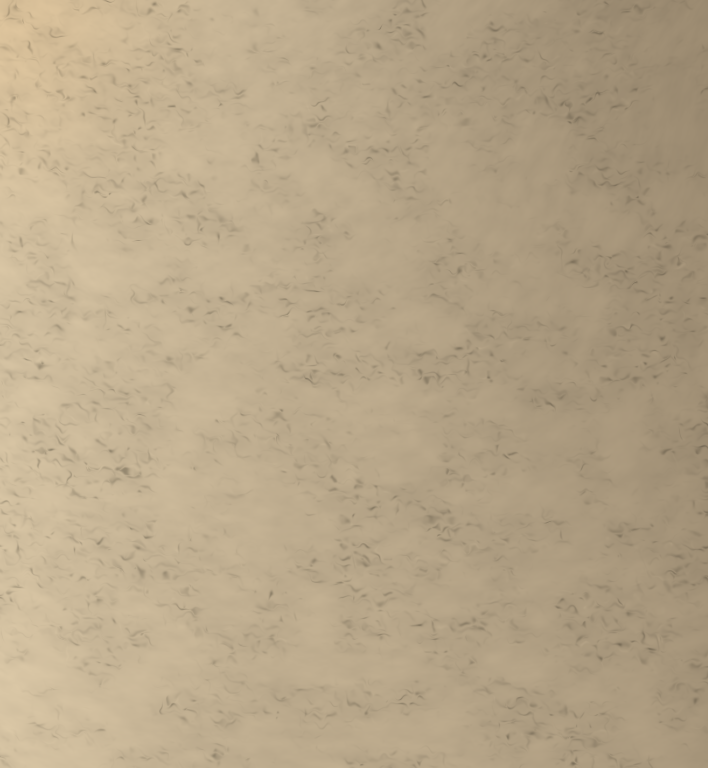
Write a WebGL 1 fragment shader that draws this texture.

```glsl
precision highp float;
// Warm beige plaster, lit from the left, strewn with short soft dark flecks.
// Flecks are bent strokes in jittered grid cells; noise clusters them, ripples
// their outlines and lays a smudged haze and a streaky mottle on the ground.

uniform vec2 u_resolution;

float hash(vec2 p) {
  return fract(sin(dot(p, vec2(12.9898, 78.233))) * 43758.5453);
}

float valueNoise(vec2 p) {
  vec2 cell = floor(p);
  vec2 f = fract(p);
  f = f * f * (3.0 - 2.0 * f);
  float low = mix(hash(cell), hash(cell + vec2(1.0, 0.0)), f.x);
  float high = mix(hash(cell + vec2(0.0, 1.0)), hash(cell + 1.0), f.x);
  return mix(low, high, f.y);
}

float fbm(vec2 p) {
  float sum = 0.0;
  float weight = 0.5;
  for (int i = 0; i < 3; i++) {
    sum += weight * valueNoise(p);
    p = p * 2.03 + 17.3;
    weight *= 0.5;
  }
  return sum / 0.875;
}

vec2 rotate(vec2 p, float angle) {
  float c = cos(angle);
  float s = sin(angle);
  return vec2(c * p.x + s * p.y, c * p.y - s * p.x);
}

// Soft stroke along x, bent into a parabola and fading towards its ends
float stroke(vec2 p, float halfLength, float width, float bend) {
  float along = p.x / halfLength;
  float across = (p.y - bend * halfLength * (along * along - 0.4)) / width;
  return exp(-across * across - along * along * 1.3);
}

// Main direction of the flecks: rising at the upper right, falling at the left
float grainAngle(vec2 p) {
  return mix(-0.28, 0.02, p.x) + 0.38 * p.x * smoothstep(0.2, 1.0, p.y);
}

// Where flecks gather, from 0 in bare ground to 1 in dense clumps
float clumping(vec2 p, float seed) {
  return smoothstep(0.3, 0.7, fbm(p * vec2(17.0, 23.0) + seed));
}

// Combined ink of the flecks near p, for one scattered layer
float fleckLayer(vec2 p, float cellSize, float lengthScale, float seed) {
  vec2 home = floor(p / cellSize);
  float ink = 0.0;
  for (int y = -1; y <= 1; y++) {
    for (int x = -1; x <= 1; x++) {
      vec2 cell = home + vec2(float(x), float(y));
      vec2 key = cell + seed;
      vec2 jitter = vec2(hash(key + 3.1), hash(key + 7.7));
      vec2 center = (cell + jitter) * cellSize;
      float turn = hash(key + 11.3) + hash(key + 13.9) - 1.0;
      float steep = step(0.86, hash(key + 17.2)) * 1.1;
      float angle = grainAngle(center) + turn * 0.6 - steep;
      float halfLength = lengthScale * mix(0.35, 1.0, hash(key + 23.5));
      float width = mix(0.0014, 0.0030, hash(key + 29.8));
      float bend = (hash(key + 31.4) - 0.5) * 0.7;
      float strength = hash(key + 37.6);
      strength = 0.12 + 0.88 * strength * strength;
      strength *= clumping(center, 5.0);
      vec2 local = rotate(p - center, angle);
      ink = max(ink, strength * stroke(local, halfLength, width, bend));
    }
  }
  return ink;
}

// Light falling off from left to right, deepest in the upper right corner
vec3 litGround(vec2 uv) {
  float light = 1.0 - uv.x;
  light += 0.24 * (0.5 - uv.y) * smoothstep(0.3, 1.0, uv.x);
  light += 0.07 * sin(uv.x * 6.2832) * (uv.y - 0.5);
  vec3 shade = vec3(0.622, 0.556, 0.454);
  vec3 glow = vec3(0.826, 0.754, 0.628);
  vec3 color = mix(shade, glow, light);
  vec2 fromCorner = uv - vec2(0.0, 1.0);
  float corner = exp(-22.0 * dot(fromCorner, fromCorner));
  return color + corner * vec3(0.03, 0.004, -0.024);
}

void main() {
  vec2 uv = gl_FragCoord.xy / u_resolution;
  vec2 p = gl_FragCoord.xy / u_resolution.y;

  // Ripple that makes the strokes irregular
  vec2 ripple = vec2(valueNoise(p * 110.0), valueNoise(p * 110.0 + 41.0)) - 0.5;
  vec2 q = p + ripple * 0.009;

  float dark = fleckLayer(q, 0.021, 0.011, 5.0);
  dark = max(dark, fleckLayer(q, 0.017, 0.007, 59.0));
  float faint = fleckLayer(q, 0.023, 0.016, 113.0);
  float pale = fleckLayer(q, 0.028, 0.010, 167.0);

  // Uneven ink along each stroke
  float patchy = mix(0.4, 1.25, valueNoise(p * 150.0 + 9.0));

  // Streaky mottle, broad clouds and smudges where flecks gather
  vec2 streak = rotate(p, grainAngle(p)) * vec2(32.0, 75.0);
  float mottle = fbm(streak) - 0.5;
  float cloud = fbm(p * 6.0 + 71.0) - 0.5;
  float haze = clumping(p, 5.0) - 0.5;

  vec3 color = litGround(uv);
  color *= 1.0 + 0.06 * mottle + 0.05 * cloud - 0.028 * haze;
  color *= 1.0 - vec3(0.25, 0.25, 0.26) * dark * patchy;
  color *= 1.0 - 0.11 * faint;
  color += vec3(0.03, 0.028, 0.024) * pale;
  gl_FragColor = vec4(color, 1.0);
}
```
